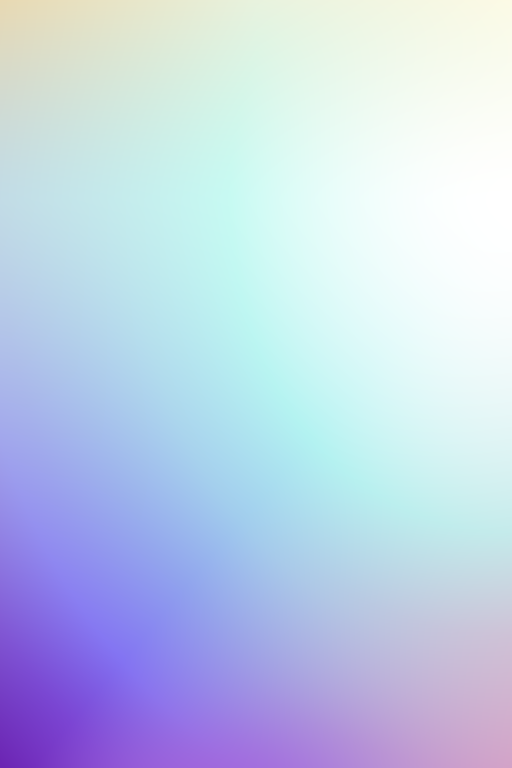
Write a Shadertoy shader that draws this background.

```glsl
const float HEIGHT = 1.5;                    // canvas height in canvas widths
const vec2  LIGHT_CENTRE = vec2(1.0, 1.11);
const float RING_SIDE = 0.55;                // ring radius towards the left
const float RING_STRETCH = 0.10;             // extra radius up and down
const float DIAGONAL_ANGLE = 0.87;

const vec3 WHITE       = vec3(1.00, 1.00, 1.00);
const vec3 MINT        = vec3(0.78, 0.98, 0.95);
const vec3 MIST        = vec3(0.76, 0.86, 0.90);
const vec3 CYAN        = vec3(0.70, 0.95, 0.945);
const vec3 SKY         = vec3(0.63, 0.80, 0.93);
const vec3 PERIWINKLE  = vec3(0.565, 0.64, 0.93);
const vec3 INDIGO      = vec3(0.51, 0.45, 0.95);
const vec3 VIOLET      = vec3(0.46, 0.25, 0.82);
const vec3 PURPLE      = vec3(0.39, 0.10, 0.68);
const vec3 PALE_TEAL   = vec3(0.77, 0.92, 0.92);
const vec3 LILAC_GREY  = vec3(0.81, 0.76, 0.84);
const vec3 PINK        = vec3(0.83, 0.64, 0.78);
const vec3 ORCHID      = vec3(0.64, 0.38, 0.86);
const vec3 SAND        = vec3(0.91, 0.85, 0.70);
const vec3 PALE_LIME   = vec3(0.91, 0.95, 0.87);
const vec3 CREAM       = vec3(0.99, 0.98, 0.90);

float ramp(float a, float b, float x) {
    return clamp((x - a) / (b - a), 0.0, 1.0);
}

// Colours beyond the ring, by distance in ring radii
vec3 leftRamp(float d) {
    return mix(MINT, MIST, ramp(1.0, 1.82, d));
}

vec3 diagonalRamp(float d) {
    vec3 c = mix(CYAN, SKY, ramp(1.0, 1.35, d));
    c = mix(c, PERIWINKLE, ramp(1.35, 1.62, d));
    c = mix(c, INDIGO, ramp(1.62, 1.94, d));
    c = mix(c, VIOLET, ramp(1.94, 2.2, d));
    return mix(c, PURPLE, ramp(2.2, 2.46, d));
}

vec3 downRamp(float d) {
    vec3 c = mix(PALE_TEAL, LILAC_GREY, ramp(1.0, 1.31, d));
    return mix(c, PINK, ramp(1.31, 1.72, d));
}

// Linear blend with slightly rounded ends
float softBlend(float t) {
    t = clamp(t, 0.0, 1.0);
    return mix(t, smoothstep(0.0, 1.0, t), 0.4);
}

// Blend of the three ramps around the light
vec3 fanColor(float angle, float d) {
    float toDiagonal = softBlend(angle / DIAGONAL_ANGLE);
    float toDown = softBlend((angle - DIAGONAL_ANGLE) / (1.5708 - DIAGONAL_ANGLE));
    vec3 c = mix(leftRamp(d), diagonalRamp(d), toDiagonal);
    return mix(c, downRamp(d), toDown);
}

void mainImage(out vec4 fragColor, in vec2 fragCoord) {
    vec2 p = fragCoord / iResolution.xy * vec2(1.0, HEIGHT);

    // Polar position around the light; angle grows from left to down
    vec2 q = LIGHT_CENTRE - p + vec2(0.0001, 0.0);
    float r = length(q);
    float angle = atan(q.y, q.x);
    float ring = RING_SIDE + RING_STRETCH * q.y * q.y / (r * r);
    float d = r / ring;

    // White core, cyan ring and outer fan
    vec3 color = fanColor(angle, max(d, 1.0));
    color = mix(WHITE, color, min(d * d, 1.0));

    // Orchid glow on the lower edge
    vec2 glow = (p - vec2(0.42, -0.04)) / vec2(0.30, 0.14);
    color = mix(color, ORCHID, 0.75 * exp(-dot(glow, glow)));

    // Warm haze along the top
    vec3 haze = mix(SAND, PALE_LIME, ramp(0.0, 0.5, p.x));
    haze = mix(haze, CREAM, ramp(0.5, 1.0, p.x));
    color = mix(color, haze, pow(ramp(LIGHT_CENTRE.y, HEIGHT, p.y), 1.3));

    fragColor = vec4(color, 1.0);
}
```
